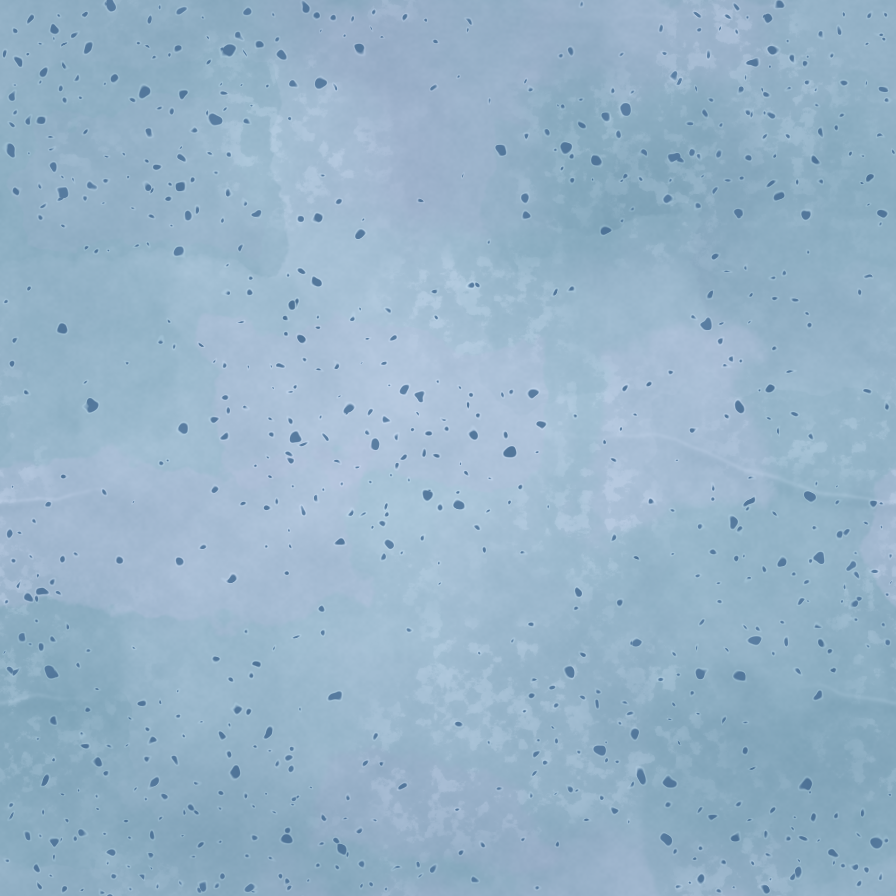
Give the GLSL for this texture, as a Shadertoy shader.

```glsl
// Tiling pale blue watercolour paper: ragged washes, faint wet ridges and dark paint speckles.
#define DARK_WASH vec3(0.475, 0.615, 0.700)
#define LIGHT_WASH vec3(0.690, 0.785, 0.865)
#define LILAC_SHIFT vec3(0.045, -0.020, 0.012)
#define SPECKLE_COLOR vec3(0.310, 0.455, 0.600)
#define PATCH_COUNT 34
#define PATCH_OPACITY 0.42
#define GRAIN 0.16
#define RIDGE_STRENGTH 0.20
#define SPECKLE_SIZE 0.0062
#define TAU 6.28318

float hash(vec2 p) {
    return fract(sin(dot(p, vec2(127.1, 311.7))) * 43758.5453);
}

vec2 hash2(vec2 p) {
    return vec2(hash(p), hash(p + 37.3));
}

// Value noise with a whole number of cells across the tile
float noise(vec2 uv, vec2 cells, float seed) {
    vec2 p = uv * cells, i = floor(p), f = fract(p);
    f = f * f * (3.0 - 2.0 * f);
    vec2 a = mod(i, cells) + seed, b = mod(i + 1.0, cells) + seed;
    return mix(mix(hash(a), hash(vec2(b.x, a.y)), f.x),
               mix(hash(vec2(a.x, b.y)), hash(b), f.x), f.y);
}

float fbm(vec2 uv, float cells, float seed) {
    float sum = 0.0, amp = 0.5;
    for (int i = 0; i < 5; i++) {
        sum += amp * noise(uv, vec2(cells), seed + float(i) * 7.1);
        cells *= 2.0;
        amp *= 0.5;
    }
    return sum / 0.97;
}

// Shortest offset between two points on the repeating tile
vec2 wrapped(vec2 d) {
    return fract(d + 0.5) - 0.5;
}

// Broad light and dark areas of the sheet
float broadTone(vec2 uv) {
    float glow = cos(TAU * (uv.x - 0.44)) + cos(TAU * (uv.y - 0.60));
    return 0.47 + 0.13 * glow + 0.6 * (noise(uv, vec2(4.0), 5.0) - 0.5);
}

// x: lightness of the layered washes, y: amount of lilac
vec2 washes(vec2 uv) {
    vec2 bend = vec2(fbm(uv, 5.0, 11.0), fbm(uv, 5.0, 23.0)) - 0.5;
    vec2 p = uv + 0.13 * bend;
    float ragged = fbm(uv, 24.0, 31.0) - 0.5;
    vec2 wash = vec2(broadTone(p), 0.2);
    for (int i = 0; i < PATCH_COUNT; i++) {
        vec2 id = vec2(float(i), 3.0);
        vec2 center = hash2(id), kind = hash2(id + 51.0);
        vec2 size = mix(vec2(0.06, 0.04), vec2(0.19, 0.12), hash2(id + 17.0));
        vec2 q = abs(wrapped(p - center)) - size;
        float d = length(max(q, 0.0)) + min(max(q.x, q.y), 0.0) - 0.015;
        d += ragged * 0.055;
        float soft = mix(0.002, 0.045, kind.x * kind.x);
        float cover = smoothstep(soft, -soft, d);
        float tone = broadTone(center) + 0.55 * (kind.y - 0.5);
        float lilac = step(0.68, hash(id + 83.0));
        wash = mix(wash, vec2(tone, lilac), cover * PATCH_OPACITY);
    }
    return wash;
}

// Thin wavy crests with a soft shadow below
float ridges(vec2 uv) {
    float sum = 0.0;
    for (int i = 0; i < 4; i++) {
        float k = float(i);
        float wave = 0.16 * (fbm(vec2(uv.x, 0.37), 3.0, k * 13.0) - 0.5);
        wave += 0.04 * (noise(uv, vec2(6.0), k + 60.0) - 0.5);
        float d = wrapped(vec2(0.0, uv.y - 0.23 - k * 0.25 - wave)).y;
        float shown = smoothstep(0.45, 0.75, noise(uv, vec2(4.0), k * 9.0 + 2.0));
        float crest = exp(-pow(d / 0.0025, 2.0));
        float shade = exp(-pow((d + 0.009) / 0.008, 2.0));
        sum += shown * (crest - 0.55 * shade);
    }
    return sum;
}

// Distance to the nearest scattered blob on a jittered grid
float speckles(vec2 uv, float cells, float size, float seed) {
    float nearest = 1.0;
    vec2 home = floor(uv * cells);
    for (int y = -1; y <= 1; y++)
    for (int x = -1; x <= 1; x++) {
        vec2 cell = home + vec2(x, y), id = mod(cell, cells) + seed;
        vec2 q = uv - (cell + 0.12 + 0.76 * hash2(id)) / cells;
        float crowd = noise((cell + 0.5) / cells, vec2(6.0), 71.0);
        float chance = mix(0.12, 0.72, smoothstep(0.3, 0.75, crowd));
        if (hash(id + 91.0) > chance) continue;
        float angle = TAU * hash(id + 19.0), c = cos(angle), s = sin(angle);
        float stretch = mix(1.0, 1.4, pow(hash(id + 43.0), 2.0));
        q = mat2(c, -s, s, c) * q * vec2(1.0 / stretch, stretch);
        float radius = size * mix(0.3, 1.0, pow(hash(id + 67.0), 1.5));
        nearest = min(nearest, length(q) - radius);
    }
    return nearest;
}

void mainImage(out vec4 fragColor, in vec2 fragCoord) {
    vec2 uv = fragCoord / iResolution.xy;
    float pixel = 1.0 / iResolution.y;

    // Washes, cloudy mottling and paper grain
    vec2 wash = washes(uv);
    float mottle = fbm(uv, 14.0, 41.0) - 0.5;
    float fine = fbm(uv, 72.0, 53.0) - 0.5;
    float tooth = noise(uv, vec2(256.0), 29.0) - 0.5;
    float dry = smoothstep(0.45, 0.7, fbm(uv, 6.0, 77.0));
    float tone = wash.x + 0.30 * mottle + GRAIN * (fine + 0.4 * tooth);
    tone += 0.22 * dry * smoothstep(0.02, 0.16, fine);
    tone += RIDGE_STRENGTH * ridges(uv);
    vec3 color = mix(DARK_WASH, LIGHT_WASH, clamp(tone, -0.05, 1.05));
    color += LILAC_SHIFT * (wash.y - 0.2);

    // Uneven blobs with a thin pale rim
    vec2 wobble = vec2(noise(uv, vec2(110.0), 3.0), noise(uv, vec2(110.0), 8.0)) - 0.5;
    vec2 p = uv + 0.006 * wobble;
    float d = min(speckles(p, 26.0, SPECKLE_SIZE, 100.0),
                  speckles(p, 38.0, SPECKLE_SIZE * 0.5, 200.0));
    color += 0.05 * smoothstep(0.0028, 0.0005, d);
    vec3 paint = SPECKLE_COLOR + 0.10 * mottle;
    color = mix(color, paint, 0.94 * smoothstep(pixel, -pixel, d));

    fragColor = vec4(color, 1.0);
}
```
